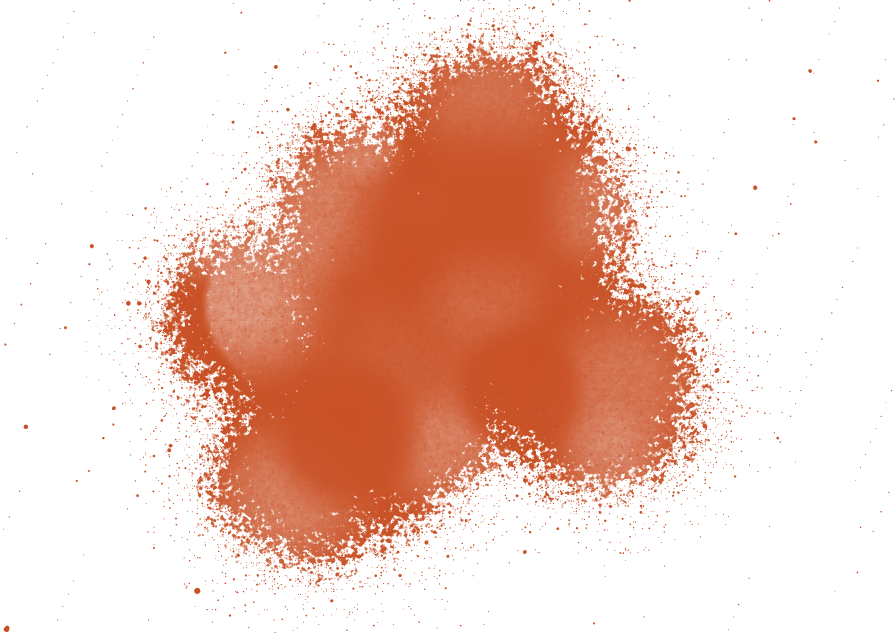
A Shadertoy shader for this background:

```glsl
#define PAINT vec3(0.785, 0.310, 0.140)
#define PAPER vec3(1.0)
#define EDGE_WIDTH 0.066
#define EDGE_GROWTH 0.009
#define EDGE_WOBBLE 0.026
#define BLEND 0.04
#define GRAIN_SCALE 165.0
#define GRAIN_SOFTNESS 0.13
#define DROP_REACH 0.045
#define DROP_CHANCE 0.10
#define DROP_CELLS 66.0
#define DROP_LAYERS 4

// Spray puffs: centre, radius
const vec3 PUFFS[14] = vec3[14](
    vec3(0.770, 0.788, 0.122), vec3(0.792, 0.641, 0.180),
    vec3(0.575, 0.669, 0.128), vec3(0.396, 0.505, 0.114),
    vec3(0.635, 0.484, 0.190), vec3(0.617, 0.365, 0.170),
    vec3(0.475, 0.254, 0.126), vec3(0.948, 0.383, 0.142),
    vec3(0.829, 0.447, 0.134), vec3(0.430, 0.425, 0.090),
    vec3(0.490, 0.570, 0.065), vec3(0.655, 0.750, 0.060),
    vec3(0.570, 0.255, 0.080), vec3(0.905, 0.540, 0.055));

// Thin paint: centre, radius, lightness
const vec4 THIN[11] = vec4[11](
    vec4(0.770, 0.838, 0.130, 0.18), vec4(0.505, 0.675, 0.130, 0.26),
    vec4(0.580, 0.765, 0.065, 0.24), vec4(0.385, 0.535, 0.150, 0.37),
    vec4(0.985, 0.390, 0.140, 0.20), vec4(0.965, 0.270, 0.100, 0.24),
    vec4(0.930, 0.680, 0.110, 0.22), vec4(0.764, 0.545, 0.110, 0.13),
    vec4(0.710, 0.285, 0.110, 0.22), vec4(0.455, 0.215, 0.140, 0.24),
    vec4(0.640, 0.390, 0.180, 0.08));

// Opaque overlaps: centre, radius, softness
const vec4 SOLID[4] = vec4[4](
    vec4(0.820, 0.383, 0.092, 0.025), vec4(0.545, 0.315, 0.110, 0.035),
    vec4(0.770, 0.690, 0.110, 0.070), vec4(0.630, 0.640, 0.070, 0.070));

float hash(vec2 p) {
    return fract(sin(dot(p, vec2(127.1, 311.7))) * 43758.5);
}

float noise(vec2 p) {
    vec2 i = floor(p), f = fract(p);
    f = f * f * (3.0 - 2.0 * f);
    return mix(mix(hash(i), hash(i + vec2(1, 0)), f.x),
               mix(hash(i + vec2(0, 1)), hash(i + vec2(1, 1)), f.x), f.y);
}

// Signed distance to the blended puffs
float cloud(vec2 p) {
    float d = 1.0;
    for (int i = 0; i < 14; i++) {
        float e = length(p - PUFFS[i].xy) - PUFFS[i].z;
        float h = max(BLEND - abs(d - e), 0.0) / BLEND;
        d = min(d, e) - h * h * BLEND * 0.25;
    }
    return d - EDGE_GROWTH + EDGE_WOBBLE * (noise(p * 14.0) - 0.5);
}

// How much paper shows through the paint film
float thinness(vec2 p) {
    float t = 0.0;
    for (int i = 0; i < 11; i++) {
        float r = length(p - THIN[i].xy) / THIN[i].z;
        float amount = THIN[i].w * (1.0 - smoothstep(0.2, 1.15, r));
        t += amount * (1.0 - t);
    }
    for (int i = 0; i < 4; i++) {
        float r = length(p - SOLID[i].xy) - SOLID[i].z;
        t *= mix(0.1, 1.0, smoothstep(-SOLID[i].w, SOLID[i].w, r));
    }
    // Crisp crescent on the left puff
    float rim = length(p - vec2(0.455, 0.520)) - 0.130;
    float leftPuff = 1.0 - smoothstep(0.36, 0.42, p.x);
    leftPuff *= smoothstep(0.33, 0.39, p.y) * (1.0 - smoothstep(0.54, 0.60, p.y));
    return t * (1.0 - leftPuff * smoothstep(-0.008, 0.010, rim));
}

// Scattered ragged drops, denser near the cloud
float drops(vec2 p, float pixel) {
    float ink = 0.0, cells = DROP_CELLS, chance = DROP_CHANCE;
    float ragged = 0.65 + 0.7 * noise(p * GRAIN_SCALE);
    for (int i = 0; i < DROP_LAYERS; i++) {
        vec2 id = floor(p * cells), seed = id + 37.0 * float(i);
        vec2 jitter = vec2(hash(seed + 3.1), hash(seed + 7.7));
        vec2 centre = (id + 0.3 + 0.4 * jitter) / cells;
        float size = hash(seed + 13.3);
        float radius = ragged * mix(0.12, 0.30, size * size) / cells;
        float d = max(cloud(centre), 0.0);
        float near = exp(-d / DROP_REACH) * (1.0 - smoothstep(0.12, 0.22, d));
        float disc = clamp((radius - length(p - centre)) / pixel + 0.5, 0.0, 1.0);
        ink = max(ink, disc * step(hash(seed), chance * near));
        cells *= 1.55;
        chance *= 1.65;
    }
    return ink;
}

void mainImage(out vec4 fragColor, in vec2 fragCoord) {
    vec2 p = fragCoord / iResolution.y;
    float d = cloud(p);
    float thin = thinness(p);

    // Grain breaks up the film and its border
    vec2 g = mat2(0.8, 0.6, -0.6, 0.8) * p * GRAIN_SCALE;
    float grain = 0.55 * noise(g) + 0.45 * noise(g.yx * 1.9 + 5.3);
    float density = 0.5 - 0.5 * d / EDGE_WIDTH - 0.25 * thin;
    float cover = smoothstep(-GRAIN_SOFTNESS, GRAIN_SOFTNESS, density - grain);
    float spots = drops(p, 1.0 / iResolution.y);

    thin *= (0.7 + 0.6 * grain) * (1.0 - 0.35 * spots);
    vec3 film = mix(PAINT, PAPER, thin + 0.03 * noise(p * 9.0));
    fragColor = vec4(mix(PAPER, film, max(cover, spots)), 1.0);
}
```
